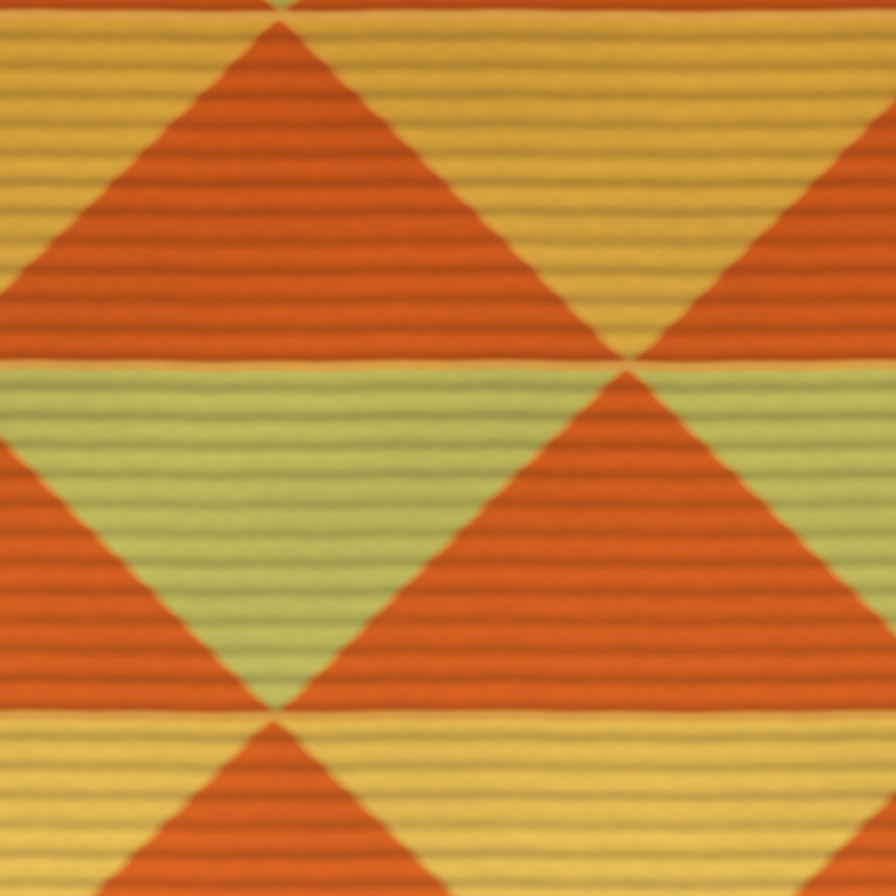
Reproduce this pattern procedurally as a Shadertoy shader.

```glsl
// Ribbed cloth with rows of orange triangles on alternating gold and green bands.
// Each row is a folded distance to a 45 degree edge, shifted half a repeat per row;
// layered sines and cellular noise give the ribs and the dye their unevenness.

const float ROW_HEIGHT = 0.391;     // also half the horizontal repeat
const float FIRST_SEAM = 0.983;     // height of the top seam
const float APEX_X = 0.311;         // apex position in the row below that seam
const float ROW_DRIFT = -0.003;     // slight sideways lean per row
const float RIBS_PER_ROW = 12.0;
const float RIB_CONTRAST = 0.075;
const float SEAM_HALF_WIDTH = 0.0055;
const float EDGE_HALF_WIDTH = 0.0035;
const float SOFTNESS = 0.0045;
const float SPECKLE_SCALE = 75.0;
const float TAU = 6.2831853;

const vec3 ORANGE_LOW = vec3(0.81, 0.37, 0.13);
const vec3 ORANGE_HIGH = vec3(0.73, 0.31, 0.095);
const vec3 GOLD_LOW = vec3(0.85, 0.70, 0.32);
const vec3 GOLD_HIGH = vec3(0.77, 0.57, 0.20);
const vec3 GREEN_LOW = vec3(0.73, 0.71, 0.37);
const vec3 GREEN_HIGH = vec3(0.67, 0.63, 0.30);
const vec3 SEAM_COLOR = vec3(0.83, 0.60, 0.27);
const vec3 EDGE_COLOR = vec3(0.80, 0.53, 0.21);

float hash(vec2 p) {
    p = fract(p * vec2(0.1031, 0.1137));
    p += dot(p, p.yx + 33.33);
    return fract((p.x + p.y) * p.x * 17.0);
}

// Distance to the nearest of the jittered cell points
float cellular(vec2 p) {
    vec2 cell = floor(p);
    float nearest = 2.0;
    for (int j = -1; j <= 1; j++) {
        for (int i = -1; i <= 1; i++) {
            vec2 c = cell + vec2(i, j);
            vec2 point = c + vec2(hash(c + 11.0), hash(c + 57.0));
            nearest = min(nearest, length(point - p));
        }
    }
    return nearest;
}

// Slow unevenness, roughly -1 to 1
float blotches(vec2 p) {
    return 0.5 * sin(9.0 * p.x + 2.0 * sin(7.0 * p.y))
         + 0.3 * sin(17.0 * p.y - 11.0 * p.x + 1.3)
         + 0.2 * sin(41.0 * p.x + 23.0 * p.y);
}

float coverage(float dist, float blur) {
    return 1.0 - smoothstep(-blur, blur, dist);
}

void mainImage(out vec4 fragColor, in vec2 fragCoord) {
    vec2 uv = fragCoord / iResolution.y;
    float blur = max(SOFTNESS, 1.0 / iResolution.y);

    // Rows count downward from the first seam
    float wobble = 0.0009 * sin(13.0 * uv.x + 1.0) + 0.0005 * sin(47.0 * uv.x);
    float depth = (FIRST_SEAM - uv.y + wobble) / ROW_HEIGHT;
    float row = floor(depth);
    float fall = depth - row;
    float oddRow = mod(row, 2.0);

    // Ribs: light just under each seam, dark just above it
    float ribPhase = depth * RIBS_PER_ROW;
    float ribId = floor(ribPhase);
    float rib = cos(TAU * (ribPhase - 0.22)) + 0.2 * cos(2.0 * TAU * ribPhase);
    float ribStrength = 0.8 + 0.4 * hash(vec2(ribId + 40.0, 3.0));

    // Triangle edge, lightly stepped by the ribs
    float apex = APEX_X + oddRow * ROW_HEIGHT + row * ROW_DRIFT;
    float across = mod(uv.x - apex + ROW_HEIGHT, 2.0 * ROW_HEIGHT) - ROW_HEIGHT;
    float edge = (abs(across) - fall * ROW_HEIGHT) * sqrt(0.5) + 0.0012 * rib;

    // Band and triangle colours, darker toward the top
    float height = clamp(uv.y, 0.0, 1.0);
    vec3 gold = mix(GOLD_LOW, GOLD_HIGH, height);
    vec3 green = mix(GREEN_LOW, GREEN_HIGH, height);
    vec3 orange = mix(ORANGE_LOW, ORANGE_HIGH, height);
    vec3 color = mix(mix(gold, green, oddRow), orange, coverage(edge, blur));

    // Pale threads along slopes and seams
    float slope = coverage(abs(edge - 0.001) - EDGE_HALF_WIDTH, blur);
    color = mix(color, EDGE_COLOR, 0.6 * slope);
    float seamDistance = abs(fract(depth + 0.5) - 0.5) * ROW_HEIGHT;
    float seam = coverage(seamDistance - SEAM_HALF_WIDTH, blur);
    color = mix(color, SEAM_COLOR, seam);

    // Rib shading, uneven dye and speckle
    float speckle = cellular(uv * SPECKLE_SCALE * vec2(0.6, 1.0)) - 0.5;
    color *= 1.0 + RIB_CONTRAST * rib * ribStrength * (1.0 - 0.6 * seam);
    color *= 1.0 + 0.018 * blotches(uv) + 0.035 * speckle;
    fragColor = vec4(clamp(color, 0.0, 1.0), 1.0);
}
```
